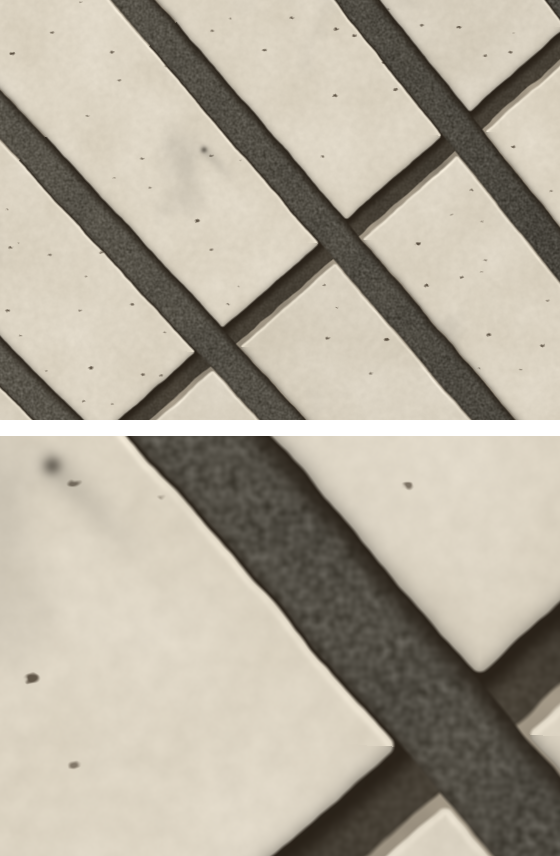
Top, the full canvas; bottom, a detail of the centre.
Write a Shadertoy shader that draws this texture.

```glsl
#define CROSSING vec2(0.811, 0.425)   // a joint crossing, in canvas heights
#define ANGLE 0.721                   // direction of the cross joint
#define PITCH 0.389                   // spacing of the long joints
#define FAN 0.037                     // widening of the spacing away from the viewer
#define ROW_LENGTH 1.3                // spacing of the cross joints
#define JOINT_HALF vec2(0.043, 0.030) // half widths: long joint, cross joint
#define STAIN vec2(0.486, 0.643)
#define TILE vec3(0.855, 0.822, 0.755)
#define LIP vec3(0.70, 0.655, 0.58)
#define LONG_GROUT vec3(0.325, 0.31, 0.275)
#define CROSS_GROUT vec3(0.27, 0.245, 0.205)
#define SHADOW vec3(0.15, 0.12, 0.085)

vec2 hash2(vec2 p) {
    vec3 q = fract(p.xyx * vec3(0.1031, 0.1030, 0.0973));
    q += dot(q, q.yzx + 33.33);
    return fract((q.xx + q.yz) * q.zy);
}

float gradientDot(vec2 cell, vec2 offset) {
    return dot(hash2(cell) * 2.0 - 1.0, offset);
}

float gradientNoise(vec2 p) {
    vec2 i = floor(p), f = fract(p);
    vec2 w = f * f * f * (f * (f * 6.0 - 15.0) + 10.0);
    vec2 e = vec2(1.0, 0.0);
    return mix(mix(gradientDot(i, f), gradientDot(i + e, f - e), w.x),
               mix(gradientDot(i + e.yx, f - e.yx), gradientDot(i + 1.0, f - 1.0), w.x), w.y);
}

float fbm(vec2 p) {
    float sum = 0.0, amplitude = 1.0;
    for (int i = 0; i < 4; i++) {
        sum += amplitude * gradientNoise(p);
        p = mat2(1.6, 1.2, -1.2, 1.6) * p + 17.3;
        amplitude *= 0.5;
    }
    return sum;
}

// Sparse dark pits, at most one per cell and layer
float pits(vec2 p, float blur) {
    float cover = 0.0;
    for (int layer = 0; layer < 2; layer++) {
        float size = layer == 0 ? 0.17 : 0.075;
        vec2 cell = floor(p / size) + 40.0 * float(layer + 1);
        vec2 pick = hash2(cell + 9.7);
        vec2 d = (fract(p / size) - 0.2 - 0.6 * hash2(cell)) * size;
        d += 0.003 * gradientNoise(p * 160.0);
        float radius = mix(0.0015, 0.0045, pick.y);
        float spot = smoothstep(radius + blur, radius - blur, length(d * vec2(0.8, 1.3)));
        cover = max(cover, spot * step(pick.x, 0.28) * mix(0.3, 0.8, pick.y));
    }
    return cover;
}

vec3 tileColor(vec2 p, vec2 id, vec2 joint, float depth, float blur) {
    vec3 color = TILE * (1.0 + 0.035 * (hash2(id + 21.0).x - 0.5));
    color += vec3(0.035, 0.038, 0.045) * fbm(p * 7.0);
    color += 0.025 * fbm(p * 55.0);
    color *= 1.0 - 0.10 * smoothstep(0.25, 0.8, fbm(p * 3.5 + 8.0));
    color = mix(color, SHADOW * 1.5, pits(p, blur));

    // One stain with a smear trailing away from it
    vec2 d = p - STAIN;
    float along = clamp(dot(d, vec2(0.7, -0.7)), 0.0, 0.09);
    float smear = exp(-pow(length(d - along * vec2(0.7, -0.7)) / 0.013, 2.0));
    color *= 1.0 - 0.13 * smear * (1.0 - along / 0.11);
    color = mix(color, LIP * 0.5, 0.75 * exp(-dot(d, d) / 0.00005));

    // Lit rim on one side of a joint, soiled rim on the other
    float nearLong = step(abs(joint.x) - JOINT_HALF.x, abs(joint.y) - JOINT_HALF.y);
    float side = mix(joint.y, joint.x, nearLong);
    float worn = 0.6 + 0.8 * gradientNoise(p * 14.0);
    float rim = exp(-pow((depth - 0.004) / 0.003, 2.0)) * worn;
    color += 0.09 * rim * step(side, 0.0);
    color *= 1.0 - 0.28 * exp(-depth / 0.006) * step(0.0, side);
    return color;
}

vec3 groutColor(vec2 p, vec2 joint, float blur) {
    vec2 across = joint / JOINT_HALF;
    float grain = gradientNoise(p * 150.0) + 0.7 * gradientNoise(p * 85.0 + 5.0);
    float patches = fbm(p * 9.0);

    // Long joint: grainy, shaded toward its overhung side
    vec3 longJoint = LONG_GROUT * (1.0 + 0.10 * patches + 0.14 * (0.6 - p.x));
    longJoint += 0.11 * grain;
    longJoint = mix(longJoint, SHADOW, 0.85 * smoothstep(0.45, 1.0, across.x));
    longJoint = mix(longJoint, SHADOW, 0.45 * smoothstep(-0.72, -1.0, across.x));

    // Cross joint: smoother and deeper, with a pale lip along its lower side
    vec3 crossJoint = CROSS_GROUT * (1.0 + 0.12 * patches) + 0.045 * grain;
    crossJoint = mix(crossJoint, SHADOW, 0.9 * smoothstep(0.1, 0.85, across.y));
    float lip = smoothstep(-0.55, -0.72, across.y + 0.12 * gradientNoise(p * 25.0));
    crossJoint = mix(crossJoint, LIP * (0.92 + 0.2 * patches), lip * 0.9);

    float isLong = smoothstep(blur, -blur, abs(joint.x) - JOINT_HALF.x * 0.94);
    return mix(crossJoint, longJoint, isLong);
}

void mainImage(out vec4 fragColor, in vec2 fragCoord) {
    vec2 p = fragCoord / iResolution.y;
    float blur = 0.0013 + 0.7 / iResolution.y;

    // Fanned lattice: x across the long joints, y across the cross joints
    vec2 axis = vec2(cos(ANGLE), sin(ANGLE));
    vec2 q = p - CROSSING;
    q = vec2(dot(q, axis), dot(q, vec2(-axis.y, axis.x)));
    vec2 pitch = vec2(PITCH + FAN * q.y, ROW_LENGTH);
    vec2 lattice = vec2(q.x - 0.011 * q.y, q.y) / pitch;
    vec2 joint = (fract(lattice + 0.5) - 0.5) * pitch;
    joint += 0.004 * vec2(fbm(p * 12.0), fbm(p * 12.0 + 31.0));

    // Tile outline with slightly rounded corners; positive inside the tile
    float corner = 0.007;
    vec2 inset = corner - (abs(joint) - JOINT_HALF);
    float depth = corner - length(max(inset, 0.0)) - min(max(inset.x, inset.y), 0.0);

    vec3 tile = tileColor(p, floor(lattice), joint, max(depth, 0.0), blur);
    vec3 color = mix(groutColor(p, joint, blur), tile, smoothstep(-blur, blur, depth));
    fragColor = vec4(clamp(color, 0.0, 1.0), 1.0);
}
```
